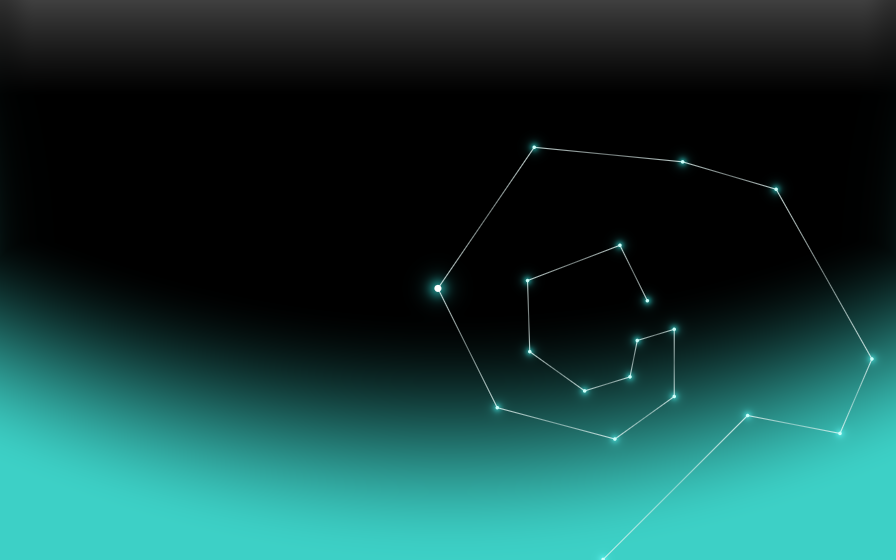
Give the GLSL for this background, as a Shadertoy shader.

```glsl
// A spiral constellation of glowing stars over a dark sky with a teal horizon.
// The sky is a soft curved gradient with a grey band on top; the constellation
// is a loop over its corners that draws thin segments, then halos and cores.

const vec3 TEAL = vec3(0.238, 0.815, 0.775);
const vec3 HALO = vec3(0.16, 0.72, 0.70);
const vec3 STAR = vec3(0.80, 1.0, 0.98);
const vec3 THREAD = vec3(0.88, 0.95, 0.94);

const int STAR_COUNT = 19;
const int BRIGHT_STAR = 11;

// Spiral corners from the inner end outwards, in canvas heights
const vec2 SPIRAL[STAR_COUNT] = vec2[STAR_COUNT](
    vec2(1.156, 0.463), vec2(1.107, 0.562), vec2(0.942, 0.499),
    vec2(0.946, 0.372), vec2(1.044, 0.302), vec2(1.125, 0.327),
    vec2(1.138, 0.392), vec2(1.204, 0.412), vec2(1.204, 0.292),
    vec2(1.098, 0.216), vec2(0.888, 0.272), vec2(0.782, 0.485),
    vec2(0.954, 0.737), vec2(1.219, 0.711), vec2(1.386, 0.662),
    vec2(1.557, 0.359), vec2(1.500, 0.226), vec2(1.335, 0.258),
    vec2(1.077, 0.001));

// Antialiased fill of a shape from its signed distance
float coverage(float dist, float pixel) {
    return clamp(0.5 - dist / pixel, 0.0, 1.0);
}

// Distance to a segment (x) and the position along it from 0 to 1 (y)
vec2 segment(vec2 p, vec2 a, vec2 b) {
    vec2 ab = b - a;
    float along = clamp(dot(p - a, ab) / dot(ab, ab), 0.0, 1.0);
    return vec2(length(p - a - ab * along), along);
}

float gaussian(float dist, float radius) {
    float r = dist / radius;
    return exp(-r * r);
}

vec3 sky(vec2 uv) {
    float side = 2.0 * uv.x - 1.0;
    float edge = 1.0 - abs(side);

    // Teal horizon, rising towards both sides
    float horizon = 0.22 + 0.175 * side * side;
    float teal = 1.0 - smoothstep(horizon - 0.225, horizon + 0.225, uv.y);

    // Faint fringe along the left and right borders
    float fringe = 0.09 * exp(-edge / 0.035) * (1.0 - smoothstep(0.45, 1.0, uv.y));
    vec3 color = TEAL * max(teal, fringe);

    // Grey band, slightly dimmer in the corners
    float band = pow(clamp((uv.y - 0.83) / 0.17, 0.0, 1.0), 1.2);
    return color + 0.25 * band * mix(0.75, 1.0, smoothstep(0.0, 0.08, edge));
}

// Thin line that dims midway between its two stars
vec3 addThread(vec3 color, vec2 p, vec2 a, vec2 b, float pixel) {
    vec2 line = segment(p, a, b);
    float fade = mix(0.5, 0.85, abs(2.0 * line.y - 1.0));
    return mix(color, THREAD, fade * coverage(line.x - 0.001, pixel));
}

// Teal halo around a pale core
vec3 addStar(vec3 color, float dist, float radius, vec3 core, float pixel) {
    float glow = 0.55 * gaussian(dist, radius * 2.6) + 0.16 * gaussian(dist, radius * 5.0);
    color += HALO * glow * (1.0 - color);
    return mix(color, core, coverage(dist - radius, pixel));
}

void mainImage(out vec4 fragColor, in vec2 fragCoord) {
    float pixel = 1.0 / iResolution.y;
    vec2 p = fragCoord * pixel;
    vec3 color = sky(fragCoord / iResolution.xy);

    for (int i = 0; i < STAR_COUNT - 1; i++) {
        color = addThread(color, p, SPIRAL[i], SPIRAL[i + 1], pixel);
    }
    for (int i = 0; i < STAR_COUNT; i++) {
        bool bright = i == BRIGHT_STAR;
        float radius = bright ? 0.0063 : 0.0031;
        vec3 core = bright ? vec3(1.0) : STAR;
        color = addStar(color, length(p - SPIRAL[i]), radius, core, pixel);
    }
    fragColor = vec4(color, 1.0);
}
```
